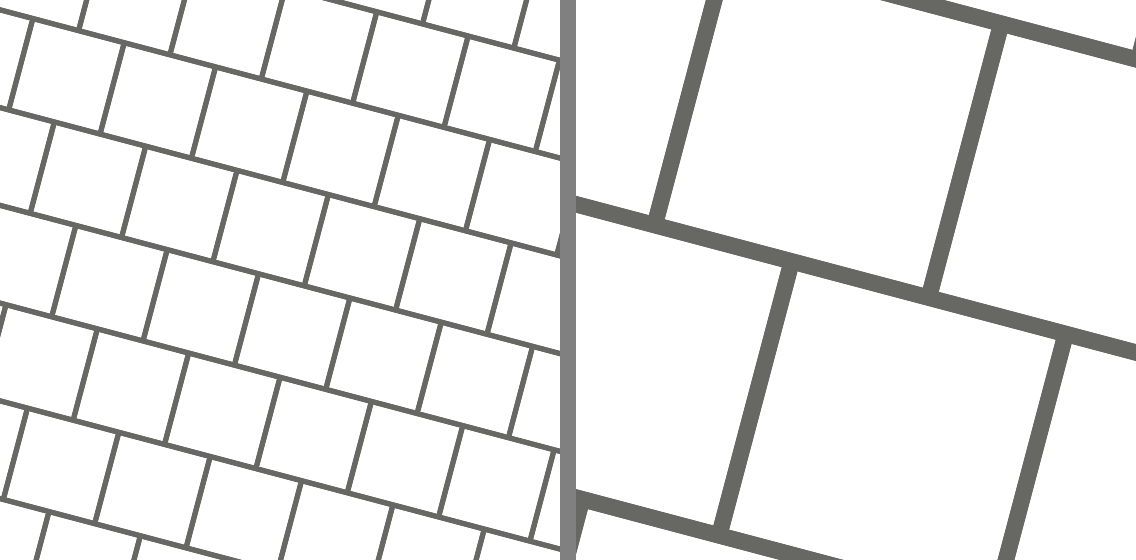
Left: the whole. Right: its middle third, enlarged.
Reproduce this pattern procedurally as a three.js fragment shader.

```glsl
// Square tiles in a tilted running bond: thin grey joints on plain white.
// The plane is rotated into tile space, every other course slides by half
// a tile, and the distance to the nearest joint gives the line.

varying vec2 vUv;

const float TILT = -0.2588;               // course direction, radians
const float TILE_SIZE = 0.16875;          // side of one tile, canvas units
const float JOINT_WIDTH = 0.0099;         // full line width, canvas units
const float COURSE_SHIFT = 0.5;           // slide of odd courses, in tiles
const vec2 BOND_ORIGIN = vec2(0.870, 0.628); // start of the bond, in tiles
const vec3 TILE_COLOR = vec3(1.0);
const vec3 JOINT_COLOR = vec3(0.405, 0.402, 0.392);

// Rotates canvas coordinates so that courses run along x.
vec2 alignToCourses(vec2 p) {
  float c = cos(TILT);
  float s = sin(TILT);
  return vec2(c * p.x + s * p.y, c * p.y - s * p.x);
}

// Distance to the nearest joint, in canvas units.
float jointDistance(vec2 p) {
  vec2 cell = alignToCourses(p) / TILE_SIZE - BOND_ORIGIN;
  cell.x -= COURSE_SHIFT * mod(floor(cell.y), 2.0);
  vec2 toEdge = abs(fract(cell + 0.5) - 0.5);
  return min(toEdge.x, toEdge.y) * TILE_SIZE;
}

void main() {
  // One pixel of edge smoothing at any canvas size.
  float softness = 0.5 * max(fwidth(vUv.x), fwidth(vUv.y));
  float halfWidth = 0.5 * JOINT_WIDTH;
  float joint = 1.0 - smoothstep(halfWidth - softness, halfWidth + softness,
                                 jointDistance(vUv));

  gl_FragColor = vec4(mix(TILE_COLOR, JOINT_COLOR, joint), 1.0);
}
```
